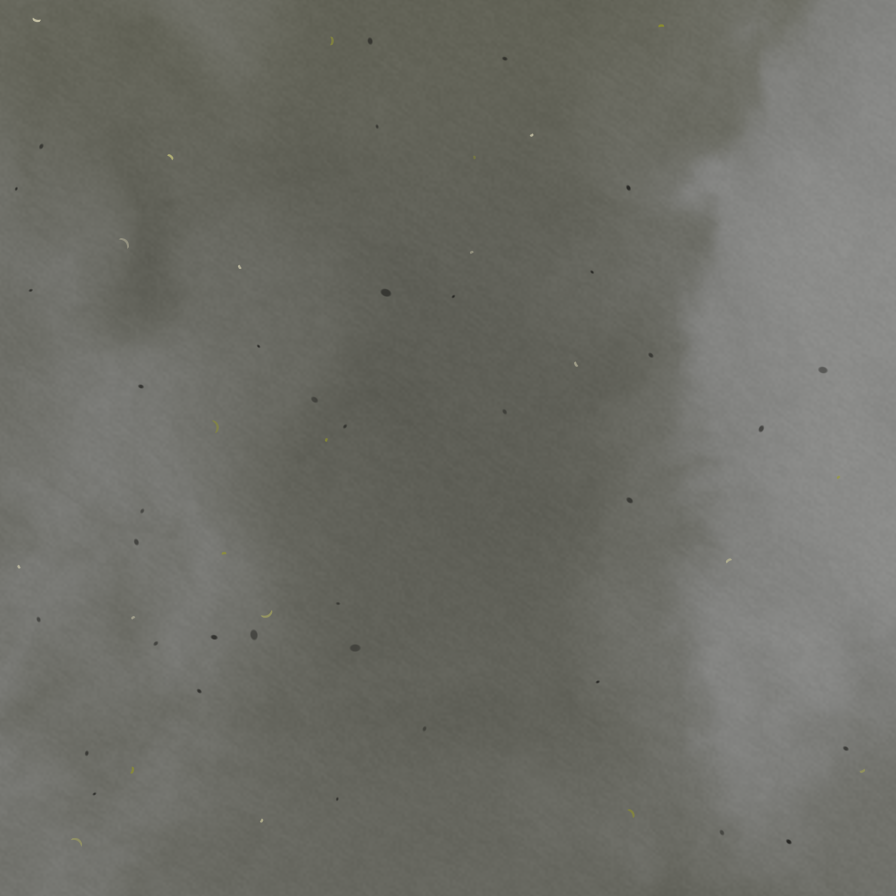
This texture is drawn by a WebGL 1 fragment shader. Its source:

```glsl
precision highp float;
// Smoky grey-olive surface with soft pale clouds, fine grain and scattered flecks.
uniform vec2 u_resolution;

float hash(vec2 p) {
  vec3 q = fract(vec3(p.xyx) * 0.1031);
  q += dot(q, q.yzx + 33.33);
  return fract((q.x + q.y) * q.z);
}

float noise(vec2 p) {
  vec2 cell = floor(p), f = fract(p);
  f = f * f * f * (f * (f * 6.0 - 15.0) + 10.0);
  return mix(mix(hash(cell), hash(cell + vec2(1.0, 0.0)), f.x),
             mix(hash(cell + vec2(0.0, 1.0)), hash(cell + 1.0), f.x), f.y);
}

float fbm(vec2 p) {
  float sum = 0.0, amplitude = 0.52;
  for (int i = 0; i < 5; i++) {
    sum += amplitude * noise(p);
    p = mat2(1.6, 1.2, -1.2, 1.6) * p + 17.3;
    amplitude *= 0.48;
  }
  return sum;
}

mat2 rotation(float angle) {
  float c = cos(angle), s = sin(angle);
  return mat2(c, s, -s, c);
}

// Grey level of the clouds: pale right bank, mottled left, dark middle.
float cloudLevel(vec2 p) {
  vec2 warp = vec2(fbm(p * 3.0 + 4.0), fbm(p * 3.0 + 41.0)) - 0.5;
  float cloud = fbm(p * 4.0 + warp * 1.4 + 60.0) - 0.5;
  float detail = fbm(p * 11.0 + warp * 3.0 + 90.0) - 0.5;

  float left = 1.0 - smoothstep(0.08, 0.48, p.x + warp.x * 0.2);
  float top = smoothstep(0.68, 0.96, p.y + cloud * 0.3);
  float bank = p.x - 0.755 - 0.35 * (p.y - 0.5) * (p.y - 0.5)
             + cloud * 0.2 + detail * 0.1;
  float low = smoothstep(0.02, 0.34, p.y + cloud * 0.5 + detail * 0.2);
  float right = 0.055 * smoothstep(-0.22, 0.05, bank)
              + 0.065 * smoothstep(-0.02, 0.05, bank) * mix(0.3, 1.0, low)
              + 0.03 * smoothstep(0.0, 0.2, bank) * low;

  float level = 0.388 + right + 0.075 * left * (1.0 - 0.8 * top);
  level += cloud * (0.07 + 0.16 * left * (1.0 - 0.6 * top));
  return level + detail * (0.018 + 0.03 * left);
}

// Fine diagonal fibres over softened film grain.
float grain(vec2 p) {
  vec2 q = rotation(0.6) * p;
  float fibres = noise(q * vec2(75.0, 260.0)) - 0.5;
  float film = noise(p * 300.0 + 7.0) - 0.5;
  return fibres * 0.014 + film * 0.018;
}

// Small dark round spots, at most one in each grid cell.
float darkSpots(vec2 p, float cells, float chance, float size) {
  vec2 cell = floor(p * cells);
  vec2 centre = (cell + 0.15 + 0.7 * vec2(hash(cell + 11.0), hash(cell + 23.0))) / cells;
  vec2 d = rotation(hash(cell + 5.0) * 6.28) * (p - centre);
  float radius = size * mix(0.4, 1.0, pow(hash(cell + 37.0), 2.0));
  float spot = 1.0 - smoothstep(-0.0012, 0.0014, length(d * vec2(0.8, 1.15)) - radius);
  return spot * step(hash(cell + 53.0), chance) * mix(0.45, 0.95, hash(cell + 71.0));
}

// Short bent pale flecks; rgb is the colour and a the coverage.
vec4 paleFlecks(vec2 p) {
  float cells = 9.0;
  vec2 cell = floor(p * cells);
  vec2 centre = (cell + 0.15 + 0.7 * vec2(hash(cell + 101.0), hash(cell + 113.0))) / cells;
  vec2 d = rotation(hash(cell + 127.0) * 6.28) * (p - centre);
  float halfLength = mix(0.0006, 0.006, pow(hash(cell + 131.0), 2.5));
  d.y += d.x * d.x * 70.0;
  d.x -= clamp(d.x, -halfLength, halfLength);
  float fleck = 1.0 - smoothstep(0.0004, 0.0022, length(d));
  float chance = mix(0.48, 0.12, smoothstep(0.4, 0.8, p.x));
  fleck *= step(hash(cell + 149.0), chance) * mix(0.4, 0.95, hash(cell + 151.0));
  vec3 colour = mix(vec3(0.82, 0.80, 0.68), vec3(0.56, 0.57, 0.16),
                    smoothstep(0.5, 0.85, hash(cell + 163.0)));
  return vec4(colour, fleck);
}

void main() {
  vec2 p = gl_FragCoord.xy / u_resolution;
  float level = clamp(cloudLevel(p), 0.355, 0.57);

  // Dark areas lean olive, most of all near the top; pale ones are neutral.
  float pale = smoothstep(0.38, 0.54, level);
  float olive = mix(0.032, 0.008, pale) + 0.014 * smoothstep(0.65, 1.0, p.y) * (1.0 - pale);
  vec3 colour = vec3(level - 0.002, level, level - olive) + grain(p);

  float spots = max(darkSpots(p, 8.0, 0.33, 0.0048), darkSpots(p + 3.37, 11.0, 0.13, 0.003));
  colour = mix(colour, vec3(0.13, 0.13, 0.12), spots);
  vec4 flecks = paleFlecks(p);
  colour = mix(colour, flecks.rgb, flecks.a);

  gl_FragColor = vec4(colour, 1.0);
}
```
